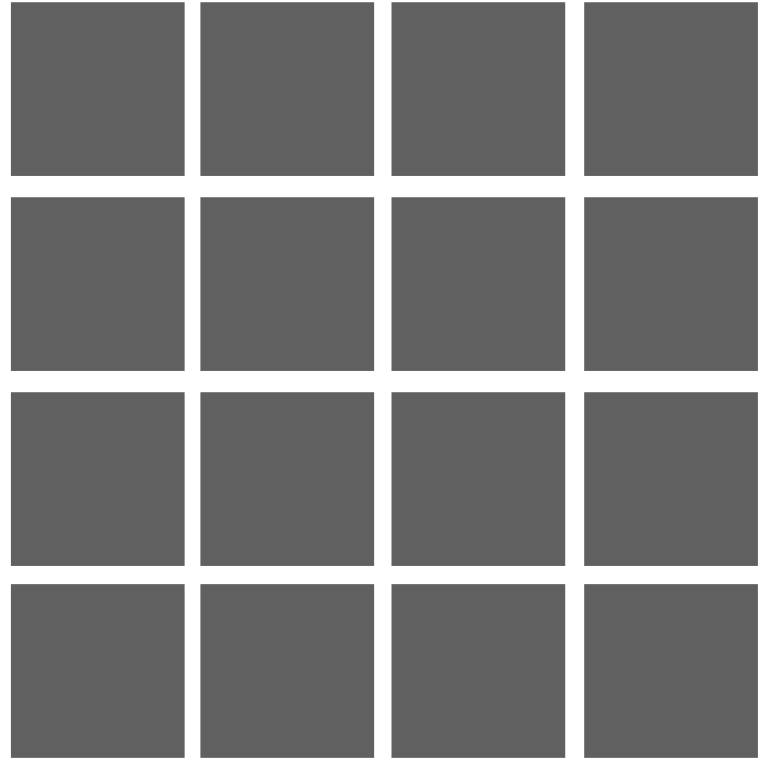
Reproduce this pattern procedurally as a WebGL 1 fragment shader.

```glsl
precision highp float;

uniform vec2 u_resolution;

const int TILES = 4;
const float TILE_SIZE = 0.2262;
const vec3 PAPER = vec3(1.0);
const vec3 TILE_GREY = vec3(0.378);

// Columns drift apart slightly towards the right.
float columnStart(float column) {
  return 0.0142 + column * (0.2457 + 0.00104 * column);
}

// Rows are evenly spaced, except the lowest, which sits a little high.
float rowStart(float row) {
  float lift = 0.0040 * (1.0 - step(0.5, row));
  return 0.0092 + 0.2539 * row + lift;
}

// Antialiased coverage of the interval from start to start + size.
float span(float position, float start, float size, float pixel) {
  float halfSize = 0.5 * size;
  float dist = abs(position - start - halfSize) - halfSize;
  return clamp(0.5 - dist / pixel, 0.0, 1.0);
}

// Column and row coverage; their product gives the grid of squares.
vec2 gridSpans(vec2 uv, vec2 pixel) {
  vec2 cover = vec2(0.0);
  for (int i = 0; i < TILES; i++) {
    float index = float(i);
    cover.x += span(uv.x, columnStart(index), TILE_SIZE, pixel.x);
    cover.y += span(uv.y, rowStart(index), TILE_SIZE, pixel.y);
  }
  return clamp(cover, 0.0, 1.0);
}

void main() {
  vec2 uv = gl_FragCoord.xy / u_resolution;
  vec2 cover = gridSpans(uv, 1.0 / u_resolution);
  gl_FragColor = vec4(mix(PAPER, TILE_GREY, cover.x * cover.y), 1.0);
}
```
